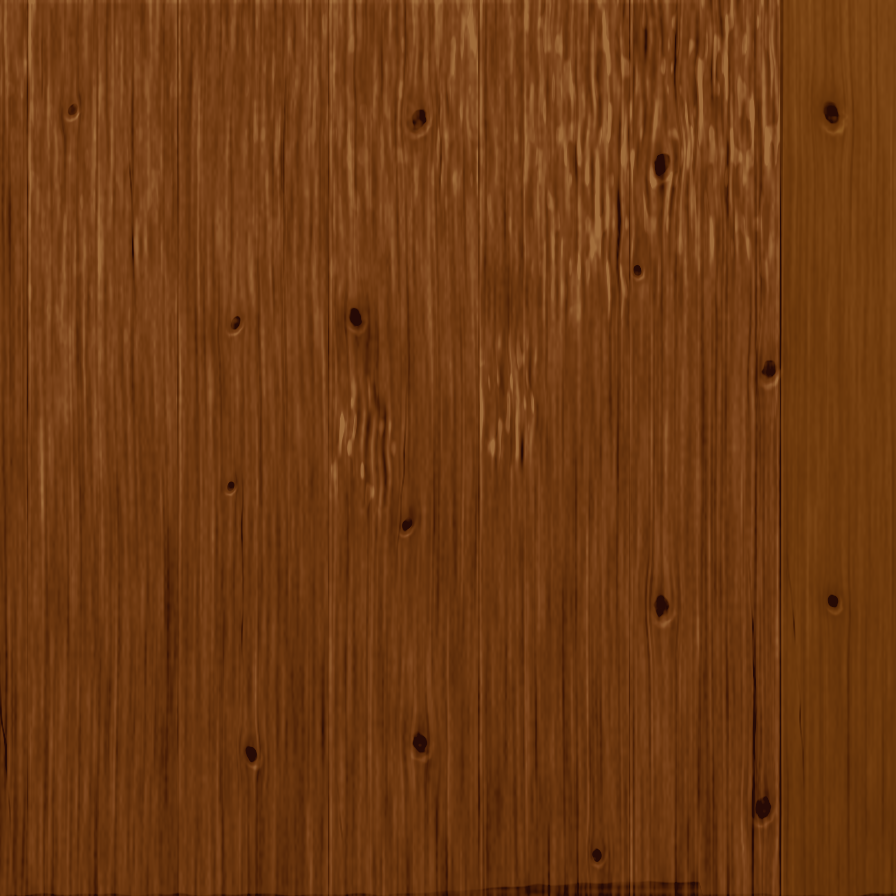
Reproduce this texture procedurally as a three.js fragment shader.

```glsl
// Old varnished pine boards: upright grain, seams, knots, cracks and rough figure.
// Every layer adds to one tone value (0 dark .. 5 light), which a ramp of browns
// turns into colour. Grain is stretched value noise, bent around the knots.
varying vec2 vUv;

float hash(vec2 p) {
  vec3 q = fract(p.xyx * 0.1031);
  q += dot(q, q.yzx + 33.33);
  return fract((q.x + q.y) * q.z);
}

float noise(vec2 p) {
  vec2 i = floor(p), f = fract(p);
  f = f * f * (3.0 - 2.0 * f);
  return mix(mix(hash(i), hash(i + vec2(1, 0)), f.x),
             mix(hash(i + vec2(0, 1)), hash(i + vec2(1, 1)), f.x), f.y);
}

// Soft line: 1 on the line, 0 beyond its half width
float line(float d, float w) {
  return 1.0 - smoothstep(w * 0.25, w, abs(d));
}

vec3 woodRamp(float t) {
  vec3 c = mix(vec3(0.15, 0.04, 0.02), vec3(0.29, 0.12, 0.02), clamp(t, 0.0, 1.0));
  c = mix(c, vec3(0.37, 0.18, 0.04), clamp(t - 1.0, 0.0, 1.0));
  c = mix(c, vec3(0.43, 0.22, 0.06), clamp(t - 2.0, 0.0, 1.0));
  c = mix(c, vec3(0.49, 0.27, 0.11), clamp(t - 3.0, 0.0, 1.0));
  return mix(c, vec3(0.57, 0.36, 0.18), clamp(t - 4.0, 0.0, 1.7));
}

// Adds knots to the tone and pushes the grain position p aside
float knots(vec2 uv, inout vec2 p) {
  float tone = 0.0;
  for (int i = 0; i < 16; i++) {
    float k = float(i);
    vec2 cell = vec2(mod(k, 4.0), floor(k / 4.0));
    vec2 centre = (cell + 0.15 + 0.7 * vec2(hash(cell + 3.7), hash(cell + 91.3))) / 4.0;
    centre.x = pow(centre.x, 0.8);
    float size = mix(0.004, 0.013, hash(cell + 47.1));
    vec2 d = (uv - centre) / size;
    d.x = d.x * 1.2 + d.y * (hash(cell + 8.0) - 0.5) * 0.7;
    d.y *= 0.85;
    float r = max(length(d), 0.01) + 0.25 * (noise(uv * 200.0) - 0.5);
    p.x -= size * 0.45 * d.x * exp(-dot(d * d, vec2(0.25, 0.09)));
    float lit = smoothstep(-0.3, 1.0, dot(normalize(d + 0.001), vec2(0.4, -0.9)));
    float core = 1.0 - smoothstep(0.7, 1.0, r);
    tone -= core * mix(0.9, 3.2, noise(uv * 190.0 + 9.0)) + 1.1 * exp(-0.25 * r * r);
    tone += 1.8 * lit * exp(-pow((r - 1.5) * 3.6, 2.0));
  }
  return tone;
}

// Long thin splits, slightly off the vertical
float cracks(vec2 uv) {
  float dark = 0.0;
  for (int i = 0; i < 9; i++) {
    vec2 s = vec2(float(i), 5.0);
    vec2 d = uv - vec2(hash(s), hash(s + 20.0));
    float halfLength = mix(0.04, 0.17, hash(s + 40.0));
    d.x += d.y * 0.15 * (hash(s + 60.0) - 0.4) + 0.005 * noise(uv.yy * 18.0 + s);
    float along = 1.0 - smoothstep(0.3, 1.0, abs(d.y) / halfLength);
    dark += line(d.x, 0.0016) * along * noise(vec2(float(i), uv.y * 40.0));
  }
  return dark;
}

// Sparse hairlines along the grain: one candidate in each narrow column
float hairlines(vec2 p, float columns) {
  float c = floor(p.x * columns);
  float x = (c + 0.2 + 0.6 * hash(vec2(c, columns))) / columns;
  return line(p.x - x, 0.0021) * smoothstep(0.4, 0.75, noise(vec2(c * 7.3, p.y * 5.0 + columns)));
}

void main() {
  vec2 uv = vUv, p = uv;
  float board = floor((uv.x - 0.03) / 0.168);
  float seam = 0.03 + 0.168 * board;
  float seed = board * 13.7 + 40.0;
  float rightBoard = smoothstep(0.869, 0.872, uv.x);
  float tone = 3.0 + 1.1 * (uv.y - 0.5) + knots(uv, p);

  // Rough pockets on the middle boards, each under a dark stain cut by the seam
  float k = board - 2.0;
  float inMiddle = step(-0.5, k) * step(k, 2.5);
  vec2 pocket = uv - vec2(seam + 0.038, 0.5 + 0.05 * k + 0.12 * k * (k - 1.0));
  float rough = inMiddle * (1.0 - smoothstep(0.6, 1.1, length(pocket / vec2(0.05, 0.085))));
  vec2 stain = (pocket - vec2(-0.008, 0.12)) / vec2(0.042, 0.04);
  tone -= 0.9 * inMiddle * (1.0 - smoothstep(0.3, 1.4, length(stain)));
  float weathered = smoothstep(0.6, 1.0, uv.y + 0.5 * (noise(uv * vec2(7, 4) + seed) - 0.5));
  weathered *= mix(0.35, 0.9, smoothstep(0.4, 0.7, uv.x)) * (1.0 - rightBoard);
  float figure = max(rough, weathered);

  // Broad bands
  p.x += 0.008 * (noise(uv * vec2(5, 3) + seed) - 0.5);
  p.x += figure * 0.005 * (noise(uv * vec2(30, 24)) - 0.5);
  tone += 0.6 * (noise(uv * vec2(5, 3.5) + seed) - 0.5);
  tone += 0.4 * (noise(p * vec2(16, 0.9) + seed) - 0.5);

  // Ribs and fibres, then sparse dark and pale hairlines
  float calm = mix(1.0, 0.5, rightBoard);
  tone += 0.5 * calm * (noise(p * vec2(62, 1.6) + seed) - 0.5);
  tone += 1.2 * calm * (noise(p * vec2(185, 6) + seed) - 0.5);
  tone += 1.5 * calm * (noise(p * vec2(330, 18) + seed) - 0.5);
  tone += 0.7 * calm * (noise(uv * vec2(400, 130)) - 0.5);
  tone += 0.25 * calm * sin(p.x * 640.0 + 3.0 * noise(uv * vec2(9, 3)));
  tone += calm * (0.8 * hairlines(p, 57.0) - 1.0 * hairlines(p, 43.0) - 0.8 * hairlines(p, 71.0));

  // Side-lit ridges and pale flecks where the surface is rough
  vec2 ridge = p * vec2(175, 22) + seed;
  tone += figure * 3.6 * (noise(ridge) - noise(ridge + vec2(0.7, 0.15)));
  tone += figure * 2.0 * smoothstep(0.6, 0.85, noise(p * vec2(210, 40)));

  // Seams, then the grooved strip beside the right board
  float fade = 0.35 + 0.65 * noise(vec2(seed, uv.y * 6.0));
  tone += fade * (1.4 * line(uv.x - seam - 0.003, 0.0022) - 1.5 * line(uv.x - seam, 0.0022));
  for (int i = 0; i < 4; i++) {
    float g = float(i);
    float x = uv.x - 0.782 - 0.03 * g - 0.005 * (noise(vec2(g * 9.0, uv.y * 2.0)) - 0.5);
    tone -= (0.9 + 0.6 * g) * line(x, 0.0022) * (0.3 + 0.7 * noise(vec2(g, uv.y * 9.0)));
    tone += 1.1 * line(x + 0.004, 0.0025) * noise(vec2(g + 5.0, uv.y * 8.0));
    tone -= 0.35 * exp(-abs(x) * 130.0);
  }
  tone -= 2.4 * cracks(uv);

  // Worn upper rim and the ragged dark gap at the foot
  float leftPart = 1.0 - smoothstep(0.78, 0.785, uv.x);
  tone += 1.0 * leftPart * smoothstep(0.994, 0.999, uv.y) * noise(uv.xx * 60.0);
  float gap = 0.014 * smoothstep(0.4, 0.7, uv.x) * leftPart + 0.004 * noise(uv.xx * 40.0);
  tone -= (0.6 + 1.2 * noise(uv * vec2(30, 200))) * (1.0 - smoothstep(gap - 0.002, gap + 0.001, uv.y));

  vec3 color = woodRamp(tone) * mix(vec3(1), vec3(1.0, 1.02, 0.78), rightBoard);
  gl_FragColor = vec4(color, 1.0);
}
```
